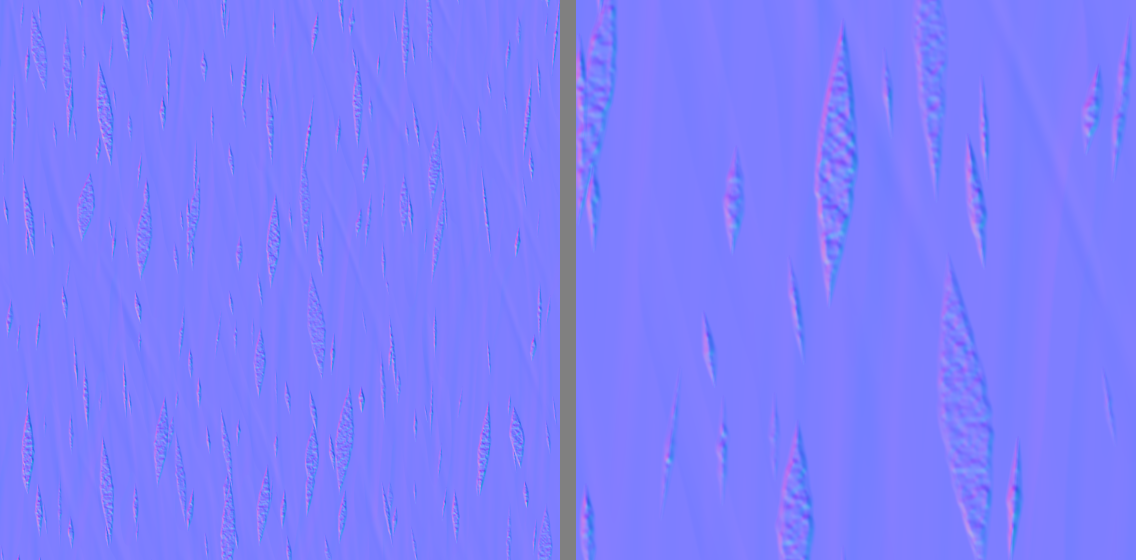
Left: the whole. Right: its middle third, enlarged.
Give the GLSL for this texture map, as a Shadertoy shader.

```glsl
// Normal map of woven, near-vertical bark fibres split by rough lens-shaped slits.

const vec2 FLAT_TONE = vec2(0.494);   // red and green of a level surface
const float SAMPLE_STEP = 0.0011;     // finite-difference step in canvas units

float hash(vec2 p) {
    return fract(sin(dot(p, vec2(127.1, 311.7))) * 43758.545);
}

vec2 hash2(vec2 p) {
    return vec2(hash(p), hash(p + vec2(37.3, 17.9)));
}

float noise(vec2 p) {
    vec2 i = floor(p), f = fract(p);
    f = f * f * f * (f * (f * 6.0 - 15.0) + 10.0);
    vec2 e = vec2(0.0, 1.0);
    return mix(mix(hash(i), hash(i + e.yx), f.x),
               mix(hash(i + e.xy), hash(i + e.yy), f.x), f.y);
}

// Stretched noise that runs along a slanted, slightly wavy direction.
float fibres(vec2 p, float slant, float density, float seed) {
    float wave = 0.012 * sin(p.y * 7.0 + seed + p.x * 5.0);
    return noise(vec2((p.x + slant * p.y + wave) * density, p.y * 2.6) + seed);
}

// Scattered slits: x is the depth of the cut, y the strength of its grain.
vec2 slits(vec2 p, vec2 grid, vec2 minSize, vec2 maxSize, float share, float seed) {
    vec2 cell = floor(p * grid);
    vec2 cut = vec2(0.0);
    float ragged = (noise(p * vec2(210.0, 130.0)) - 0.5) * 0.0022;
    for (int j = -1; j <= 1; j++)
    for (int i = -1; i <= 1; i++) {
        vec2 id = cell + vec2(i, j);
        vec2 place = hash2(id + seed);
        vec2 rnd = hash2(id + seed + 71.7);
        vec2 kind = hash2(id + seed + 139.1);
        if (kind.x > share) continue;
        vec2 q = p - (id + 0.5 + 0.85 * (place - 0.5)) / grid;
        vec2 size = mix(minSize, maxSize, vec2(rnd.x * rnd.x, mix(rnd.x, rnd.y, 0.6)));
        float along = abs(q.y) / size.y;
        if (along > 1.0) continue;
        float lean = mix(-0.17, 0.15, fract(kind.y * 7.0));
        float inside = size.x * (1.0 - pow(along, 1.5)) - abs(q.x - lean * q.y);
        inside += ragged * (1.0 - along);
        float depth = mix(0.35, 1.0, kind.y);
        float wall = smoothstep(-0.0008, 0.0038, inside) * depth;
        float floorMask = smoothstep(0.0, 0.003, inside) * mix(0.6, 1.0, kind.y);
        cut = max(cut, vec2(wall, floorMask));
    }
    return cut;
}

// Scattered long bent strands lying on top of the fibres.
float strands(vec2 p, vec2 grid, float seed) {
    vec2 cell = floor(p * grid);
    float ridge = 0.0;
    for (int j = -1; j <= 1; j++)
    for (int i = -1; i <= 1; i++) {
        vec2 id = cell + vec2(i, j);
        vec2 rnd = hash2(id + seed);
        vec2 form = hash2(id + seed + 53.3);
        vec2 q = p - (id + 0.2 + 0.6 * rnd) / grid;
        float slope = mix(-0.5, 0.15, form.x);
        float bend = (form.y - 0.5) * 1.6;
        float across = (q.x - slope * q.y - bend * q.y * q.y) / mix(0.005, 0.010, rnd.x);
        float fade = 1.0 - smoothstep(0.04, 0.17, abs(q.y));
        ridge = max(ridge, exp(-across * across) * fade * mix(0.3, 1.0, form.y));
    }
    return ridge;
}

float height(vec2 p) {
    // Two crossing fibre sheets; the higher one shows.
    float leftSheet = fibres(p, 0.27, 38.0, 3.1);
    float rightSheet = fibres(p, -0.13, 46.0, 19.7);
    float h = 0.0011 * max(leftSheet, rightSheet);
    h += 0.0004 * fibres(p, 0.03, 95.0, 41.3);
    h += 0.0007 * strands(p, vec2(7.0, 4.0), 11.0);

    // Large open slits and small narrow ones.
    vec2 cut = slits(p, vec2(12.0, 6.0), vec2(0.003, 0.030), vec2(0.017, 0.105), 0.8, 5.0);
    cut = max(cut, slits(p, vec2(18.0, 12.0), vec2(0.0022, 0.012), vec2(0.006, 0.042), 0.6, 91.0));

    // Crumbly grain on the slit floors.
    float grain = noise(p * 185.0) + 0.45 * noise(p * 330.0 + 7.0);
    return h - 0.0021 * cut.x + 0.0015 * cut.y * (grain - 0.7);
}

// Surface normal from central differences.
vec3 surfaceNormal(vec2 p, float s) {
    vec2 e = vec2(s, 0.0);
    vec2 slope = vec2(height(p + e.xy) - height(p - e.xy),
                      height(p + e.yx) - height(p - e.yx)) / (2.0 * s);
    return normalize(vec3(-slope, 1.0));
}

void mainImage(out vec4 fragColor, in vec2 fragCoord) {
    vec2 p = fragCoord / min(iResolution.x, iResolution.y);
    vec3 n = surfaceNormal(p, SAMPLE_STEP);
    fragColor = vec4(FLAT_TONE + 0.5 * n.xy, 0.5 + 0.5 * n.z, 1.0);
}
```
